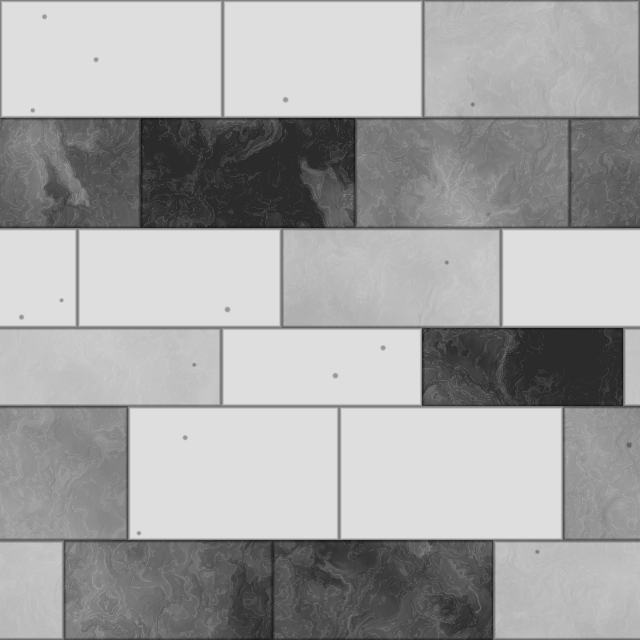
Reproduce this texture procedurally as a Shadertoy shader.

```glsl
const float PALE = 0.87;         // tone of an unworn brick
const float JOINT_WIDTH = 0.0045;
const int PITS_PER_BRICK = 3;

// Course boundaries, measured down from the top edge
const float COURSES[7] = float[7](0.0, 0.1845, 0.3565, 0.512, 0.635, 0.8445, 1.0);

// Left side of the three bricks in each course
const vec3 JOINTS[6] = vec3[6](
    vec3(0.0, 0.348, 0.661), vec3(0.220, 0.555, 0.890),
    vec3(0.121, 0.440, 0.783), vec3(0.346, 0.660, 0.974),
    vec3(0.200, 0.530, 0.880), vec3(0.100, 0.426, 0.771));

// Mean grey of those bricks
const vec3 TONES[6] = vec3[6](
    vec3(PALE, PALE, 0.71), vec3(0.30, 0.53, 0.41),
    vec3(PALE, 0.73, PALE), vec3(PALE, 0.29, 0.77),
    vec3(PALE, PALE, 0.59), vec3(0.41, 0.37, 0.74));

float hash(vec2 p) {
    vec3 q = fract(p.xyx * 0.1031);
    q += dot(q, q.yzx + 33.33);
    return fract((q.x + q.y) * q.z);
}

float noise(vec2 p) {
    vec2 cell = floor(p), f = fract(p);
    f = f * f * (3.0 - 2.0 * f);
    return mix(mix(hash(cell), hash(cell + vec2(1, 0)), f.x),
               mix(hash(cell + vec2(0, 1)), hash(cell + vec2(1, 1)), f.x), f.y);
}

float fbm(vec2 p) {
    float sum = 0.0, amplitude = 0.5;
    for (int i = 0; i < 5; i++) {
        sum += amplitude * noise(p);
        p = mat2(1.6, 1.2, -1.2, 1.6) * p + 7.3;
        amplitude *= 0.5;
    }
    return sum;
}

// Folded stone relief, stretched slightly along the vertical
float relief(vec2 p) {
    vec2 warp = vec2(fbm(p * 12.0), fbm(p * 12.0 + 41.0));
    return fbm(p * vec2(15.0, 9.0) + 3.0 * warp);
}

// Broad stains, embossed grain and thin contour veins, centred on zero
float weathering(vec2 p) {
    float height = relief(p);
    float emboss = relief(p + vec2(0.002, 0.001)) - height;
    float stain = fbm(p * 7.0 + 1.5 * height) - 0.48;
    float vein = 1.0 - smoothstep(0.0, 0.16, abs(fract(height * 11.0) - 0.5));
    return 1.1 * stain + 1.3 * emboss + 0.14 * (vein - 0.3);
}

// Coverage of the small round pits scattered over one brick
float pits(vec2 local, vec2 size, vec2 seed, float pixel) {
    float cover = 0.0;
    for (int i = 0; i < PITS_PER_BRICK; i++) {
        vec2 key = seed + float(i) * vec2(17.0, 29.0);
        vec2 centre = size * (0.04 + 0.92 * vec2(hash(key), hash(key + 5.7)));
        float radius = mix(0.0035, 0.0055, hash(key + 11.3));
        float present = step(0.45, hash(key + 19.1));
        float d = distance(local, centre);
        cover = max(cover, present * (1.0 - smoothstep(0.4 * radius, radius + 0.5 * pixel, d)));
    }
    return cover;
}

// Darkening towards the nearest side of the brick
float jointShade(vec2 local, vec2 size, float pixel) {
    vec2 side = min(local, size - local);
    float d = min(side.x, side.y);
    return mix(0.55, 1.0, smoothstep(0.0, JOINT_WIDTH + 0.25 * pixel, d));
}

void mainImage(out vec4 fragColor, in vec2 fragCoord) {
    vec2 uv = fragCoord / iResolution.xy;
    float pixel = 1.0 / iResolution.y;
    float down = 1.0 - uv.y;

    // Find the course and the brick, wrapping at the sides
    int course = 0;
    for (int i = 1; i < 6; i++) course += int(step(COURSES[i], down));
    vec3 joints = JOINTS[course];
    float across = uv.x < joints.x ? uv.x + 1.0 : uv.x;
    int brick = int(step(joints.y, across) + step(joints.z, across));
    float right = brick == 2 ? joints.x + 1.0 : joints[brick + 1];
    vec2 corner = vec2(joints[brick], COURSES[course]);
    vec2 size = vec2(right, COURSES[course + 1]) - corner;
    vec2 local = vec2(across, down) - corner;
    vec2 seed = vec2(brick, course) * vec2(7.0, 13.0) + 3.0;

    // Darker bricks are more worn and show stronger relief
    float tone = TONES[course][brick];
    float worn = PALE - tone;
    float grey = clamp(tone + worn * weathering(local + seed), 0.17, PALE);

    float pitted = pits(local, size, seed, pixel) * smoothstep(0.45, 0.6, tone);
    grey *= mix(1.0, 0.68, pitted);
    grey *= jointShade(local, size, pixel);
    fragColor = vec4(vec3(grey), 1.0);
}
```
